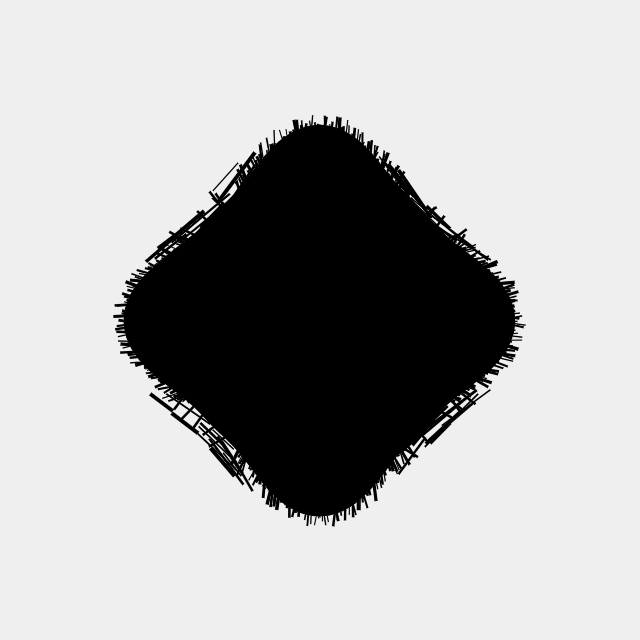
This background is drawn by a three.js fragment shader. Its source:

```glsl
varying vec2 vUv;

const vec3 PAPER = vec3(0.937);
const vec3 INK = vec3(0.0);
const vec2 CENTER = vec2(0.499, 0.499);
const float WAIST_RADIUS = 0.235;   // edge radius on the diagonals
const float TIP_BULGE = 0.071;      // extra radius on the axes
const float TIP_POWER = 3.0;
const float OUTER_RADIUS = 0.36;    // nothing is drawn beyond this
const float SOFTNESS = 0.001;
const float QUARTER = 1.570796;
const int BRISTLES_PER_TIP = 76;
const float BRISTLE_SPREAD = 0.56;  // half angle of each fan
const float BRISTLE_LENGTH = 0.045;
const float BRISTLE_REACH = 0.017;
const int STROKES_PER_SIDE = 13;
const float STROKE_SPREAD = 0.34;
const float STROKE_REACH = 0.030;
const int CROSSES_PER_SIDE = 6;

float hash(float n) {
  n = fract(n * 0.1031);
  n *= n + 33.33;
  n *= n + n;
  return fract(n);
}

vec2 heading(float angle) {
  return vec2(cos(angle), sin(angle));
}

// Four-pointed rounded outline, given a unit direction
float edgeRadius(vec2 dir) {
  float axial = abs(dir.x * dir.x - dir.y * dir.y);
  return WAIST_RADIUS + TIP_BULGE * pow(axial, TIP_POWER);
}

// Distance to a square-ended stroke around its middle
float strokeDistance(vec2 p, vec2 middle, vec2 dir, vec2 halfSize) {
  vec2 q = p - middle;
  q = vec2(dot(q, dir), dot(q, vec2(-dir.y, dir.x)));
  q = abs(q) - halfSize;
  return length(max(q, 0.0)) + min(max(q.x, q.y), 0.0);
}

// Short hairs that fan out of each tip
float bristleFan(vec2 p, float axis, float seed) {
  float d = 1.0;
  for (int i = 0; i < BRISTLES_PER_TIP; i++) {
    float id = seed + float(i) * 5.0;
    float place = (float(i) + hash(id)) / float(BRISTLES_PER_TIP);
    float lean = (place * 2.0 - 1.0) * BRISTLE_SPREAD;
    vec2 radial = heading(axis + lean);
    float reach = BRISTLE_REACH * hash(id + 1.0) * (1.0 + abs(lean));
    vec2 tip = radial * (edgeRadius(radial) + reach);
    vec2 dir = heading(axis + lean * 0.9 + (hash(id + 2.0) - 0.5) * 0.4);
    float halfLength = BRISTLE_LENGTH * 0.5;
    float halfWidth = mix(0.0008, 0.0027, hash(id + 3.0));
    d = min(d, strokeDistance(p, tip - dir * halfLength, dir, vec2(halfLength, halfWidth)));
  }
  return d;
}

// Loose strokes running along each concave side
float sideStrokes(vec2 p, float diagonal, float seed, float looseness) {
  float d = 1.0;
  for (int i = 0; i < STROKES_PER_SIDE; i++) {
    float id = seed + float(i) * 7.0;
    float lean = (hash(id) * 2.0 - 1.0) * STROKE_SPREAD;
    vec2 radial = heading(diagonal + lean);
    float lift = STROKE_REACH * looseness * pow(hash(id + 1.0), 1.4);
    vec2 middle = radial * (edgeRadius(radial) + lift);
    float turn = -lean * 0.55 + (hash(id + 2.0) - 0.5) * 0.2;
    vec2 dir = heading(diagonal + QUARTER + turn);
    float halfLength = mix(0.022, 0.062, hash(id + 3.0));
    float halfWidth = mix(0.0008, 0.0032, hash(id + 4.0));
    d = min(d, strokeDistance(p, middle, dir, vec2(halfLength, halfWidth)));
  }
  return d;
}

// Short ticks that cut across each side
float crossTicks(vec2 p, float diagonal, float seed) {
  float d = 1.0;
  for (int i = 0; i < CROSSES_PER_SIDE; i++) {
    float id = seed + float(i) * 5.0;
    float lean = (hash(id) * 2.0 - 1.0) * STROKE_SPREAD;
    vec2 radial = heading(diagonal + lean);
    vec2 middle = radial * (edgeRadius(radial) + 0.012 * hash(id + 1.0));
    vec2 dir = heading(diagonal + (hash(id + 2.0) - 0.5) * 0.7);
    d = min(d, strokeDistance(p, middle, dir, vec2(0.018, 0.0020)));
  }
  return d;
}

void main() {
  vec2 p = vUv - CENTER;
  float radius = length(p);
  float d = radius - edgeRadius(p / max(radius, 0.0001));

  if (d > -SOFTNESS && radius < OUTER_RADIUS) {
    for (int side = 0; side < 4; side++) {
      float axis = float(side) * QUARTER;
      float diagonal = axis + QUARTER * 0.5;
      float seed = float(side) * 911.0 + 17.0;
      float looseness = side == 0 ? 0.5 : 1.0;
      d = min(d, bristleFan(p, axis, seed));
      d = min(d, sideStrokes(p, diagonal, seed + 431.0, looseness));
      d = min(d, crossTicks(p, diagonal, seed + 613.0));
    }
  }

  float ink = 1.0 - smoothstep(-SOFTNESS, SOFTNESS, d);
  gl_FragColor = vec4(mix(PAPER, INK, ink), 1.0);
}
```
